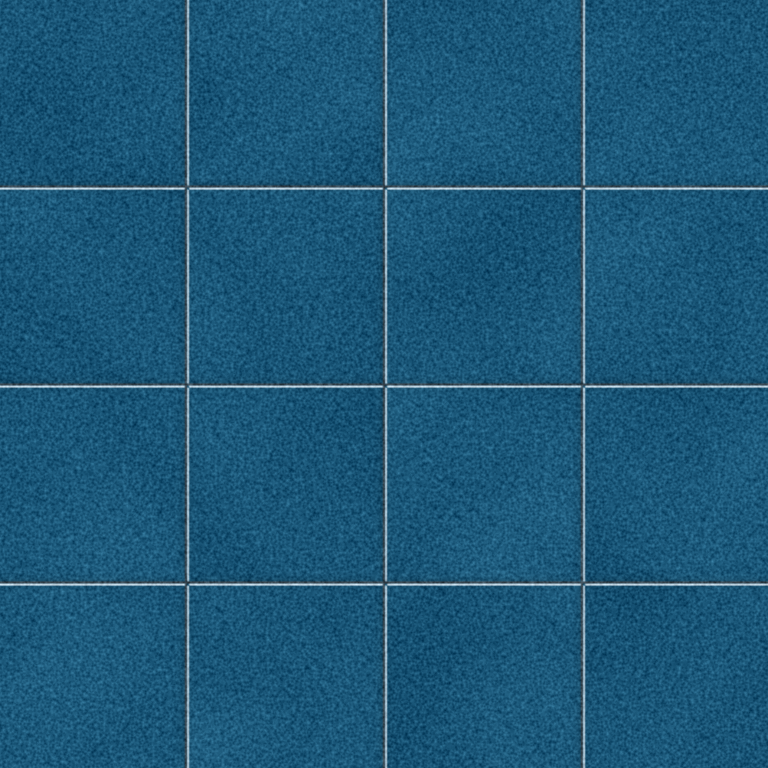
This texture is drawn by a three.js fragment shader. Its source:

```glsl
// Blue matte square tiles split by thin grooves: a grey shadow line beside a pale lit line.
// Signed distances to a regular grid draw the grooves; two opposed cellular noises give
// the grain and layered sines, shifted for each tile, give the cloudy wear.
#define PITCH 0.2578
#define GRID_CENTER vec2(0.5013, 0.4980)
#define LINE_WIDTH 0.0028
#define EDGE_SOFT 0.0014
#define GRAIN_SCALE 235.0
#define GRAIN_AMOUNT 0.125
#define CLOUD_AMOUNT 0.038
#define TILE_BLUE vec3(0.102, 0.340, 0.472)
#define SHADOW_GREY vec3(0.23, 0.27, 0.30)
#define LIT_EDGE vec3(0.76, 0.84, 0.89)

varying vec2 vUv;

vec2 hash2(vec2 p) {
  vec3 q = fract(p.xyx * vec3(0.1031, 0.1030, 0.0973));
  q += dot(q, q.yzx + 33.33);
  return fract((q.xx + q.yz) * q.zy);
}

// Distance to the nearest scattered point
float cellular(vec2 p) {
  vec2 cell = floor(p);
  vec2 local = fract(p);
  float nearest = 4.0;
  for (int y = -1; y <= 1; y++) {
    for (int x = -1; x <= 1; x++) {
      vec2 offset = vec2(float(x), float(y));
      vec2 toPoint = offset + hash2(cell + offset) - local;
      nearest = min(nearest, dot(toPoint, toPoint));
    }
  }
  return sqrt(nearest);
}

// Even speckle: light and dark cells cancel, so no cell outlines show
float speckle(vec2 p) {
  mat2 turn = mat2(0.80, 0.60, -0.60, 0.80);
  return cellular(p + 11.0) - cellular(turn * p * 0.9 + 371.0);
}

// Soft patches from bent sine waves, about -1 to 1
float clouds(vec2 p) {
  float sum = 0.0;
  float weight = 0.5;
  for (int i = 0; i < 5; i++) {
    p += 0.7 * sin(p.yx * 1.3 + float(i) * 1.9);
    sum += weight * sin(p.x) * cos(p.y * 0.9);
    p = mat2(1.36, 1.02, -1.02, 1.36) * p;
    weight *= 0.6;
  }
  return sum;
}

// Smooth band of one line width, centred on the given position
vec2 band(vec2 d, float center) {
  vec2 away = abs(d - center) - 0.5 * LINE_WIDTH;
  return 1.0 - smoothstep(-EDGE_SOFT, EDGE_SOFT, away);
}

void main() {
  // Tile index and signed distance past the nearest groove, right and down
  vec2 grid = (vUv - GRID_CENTER) / PITCH;
  vec2 tile = floor(grid);
  vec2 d = (fract(grid + 0.5) - 0.5) * PITCH * vec2(1.0, -1.0);

  // Tile face: grain, clouds and a slight tone shift per tile
  vec2 seed = hash2(tile + 17.0);
  float grain = speckle(vUv * GRAIN_SCALE) + 0.45 * speckle(vUv * GRAIN_SCALE * 0.5 + 97.0);
  float tone = CLOUD_AMOUNT * clouds(grid * 2.6 + seed * 20.0);
  tone += 0.014 * (seed.x - 0.5) + GRAIN_AMOUNT * grain;
  vec3 color = TILE_BLUE + tone * vec3(0.75, 1.0, 1.05);

  // Darkened tile rim, stronger on the shadow side of each groove
  vec2 rim = exp(-abs(d) / 0.005) * mix(vec2(0.24), vec2(0.12), step(0.0, d));
  color *= 1.0 - max(rim.x, rim.y);

  // Groove lines: the lit edge stops short where grooves cross
  vec2 shadow = band(d, -0.5 * LINE_WIDTH);
  vec2 lit = band(d, 0.5 * LINE_WIDTH);
  lit *= smoothstep(0.0010, 0.0045, abs(d.yx));
  vec3 shadowColor = SHADOW_GREY * (1.0 + 0.5 * grain);
  vec3 litColor = LIT_EDGE * (1.0 + 0.12 * grain);
  color = mix(color, shadowColor, 0.9 * max(shadow.x, shadow.y));
  color = mix(color, litColor, max(lit.x * 0.88, lit.y));

  gl_FragColor = vec4(clamp(color, 0.0, 1.0), 1.0);
}
```
